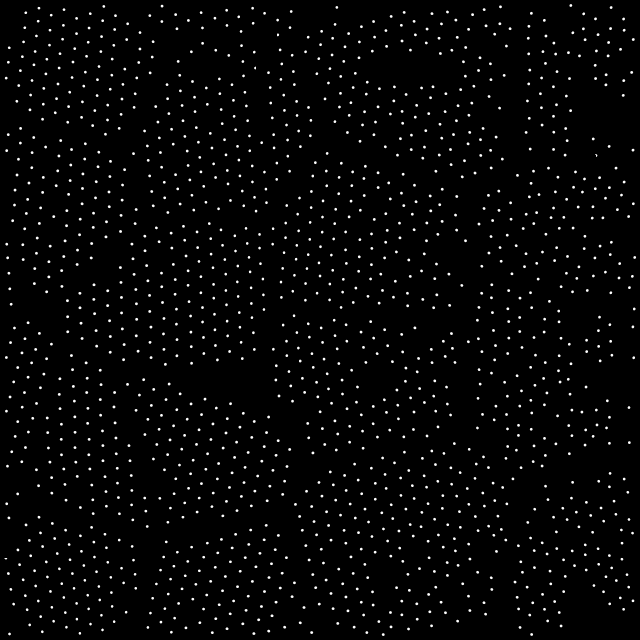
A WebGL 2 fragment shader for this pattern:

```glsl
#version 300 es
precision highp float;
// Small white dots on black, packed in tilted hexagonal grains with gaps and vacancies.

uniform vec2 u_resolution;
out vec4 fragColor;

// Integer hash of a cell, two values in 0..1
vec2 hash2(vec2 cell, uint salt) {
    uvec2 v = uvec2(ivec2(cell)) + uvec2(salt, salt * 7u);
    for (int i = 0; i < 2; i++) {
        v = v * 1664525u + 1013904223u;
        v.x += v.y * 1664525u;
        v.y += v.x * 1664525u;
        v ^= v >> 16u;
    }
    return vec2(v >> 16u) / 65535.0;
}

// Smooth value noise with two channels
vec2 noise2(vec2 p, uint salt) {
    vec2 i = floor(p), f = fract(p);
    f = f * f * (3.0 - 2.0 * f);
    vec2 low = mix(hash2(i, salt), hash2(i + vec2(1, 0), salt), f.x);
    vec2 high = mix(hash2(i + vec2(0, 1), salt), hash2(i + 1.0, salt), f.x);
    return mix(low, high, f.y);
}

// Voronoi grain: xy = cell of the nearest seed, z = distance to the grain boundary
vec3 grainAt(vec2 p) {
    p *= 4.0;
    vec2 base = floor(p), nearest = vec2(9.0), second = vec2(9.0), id = base;
    for (int y = -1; y <= 1; y++) {
        for (int x = -1; x <= 1; x++) {
            vec2 cell = base + vec2(x, y);
            vec2 toSeed = cell + 0.1 + 0.8 * hash2(cell, 11u) - p;
            float d = dot(toSeed, toSeed);
            if (d < dot(nearest, nearest)) {
                second = nearest;
                nearest = toSeed;
                id = cell;
            } else if (d < dot(second, second)) {
                second = toSeed;
            }
        }
    }
    float gap = dot(second, second) - dot(nearest, nearest);
    return vec3(id, gap / (8.0 * distance(second, nearest)));
}

// Nearest point of a hexagonal lattice, as two interleaved rectangular grids
vec2 nearestHex(vec2 p, vec2 size) {
    vec2 a = round(p / size) * size;
    vec2 b = (floor(p / size) + 0.5) * size;
    return distance(p, a) < distance(p, b) ? a : b;
}

void main() {
    vec2 p = gl_FragCoord.xy / u_resolution;
    float pixel = 1.0 / min(u_resolution.x, u_resolution.y);

    // Tilted and gently bent lattice of this grain
    vec3 grain = grainAt(p);
    vec2 grainRandom = hash2(grain.xy, 23u);
    float tilt = 0.55 * (grainRandom.x - 0.5);
    mat2 turn = mat2(cos(tilt), sin(tilt), -sin(tilt), cos(tilt));
    vec2 local = turn * p + 0.02 * noise2(p * 3.5, 31u) + 0.03 * grainRandom;
    vec2 size = vec2(0.0408, 0.0236);
    vec2 site = nearestHex(local, size);

    // Jitter the dot, more strongly towards the right
    vec2 cell = round(site / size * 2.0) + grain.xy * 401.0;
    vec2 random = hash2(cell, 47u);
    float disorder = smoothstep(0.3, 0.9, p.x);
    float angle = 6.2832 * random.x;
    float reach = mix(0.0015, 0.0055, disorder) * sqrt(random.y);
    vec2 offset = local - site - reach * vec2(cos(angle), sin(angle));
    vec2 center = p - transpose(turn) * offset;

    // Leave out dots at grain boundaries, the canvas rim, voids and vacancies
    vec3 home = grainAt(center);
    vec2 rim = min(center, 1.0 - center);
    bool kept = home.xy == grain.xy && home.z > 0.0085
        && min(rim.x, rim.y) > 0.008
        && noise2(center * 10.0, 59u).x < mix(0.9, 0.82, disorder)
        && hash2(cell, 71u).x > mix(0.03, 0.11, disorder);

    float dotMask = clamp(0.5 + (0.0021 - length(offset)) / pixel, 0.0, 1.0);
    fragColor = vec4(vec3(kept ? dotMask : 0.0), 1.0);
}
```
